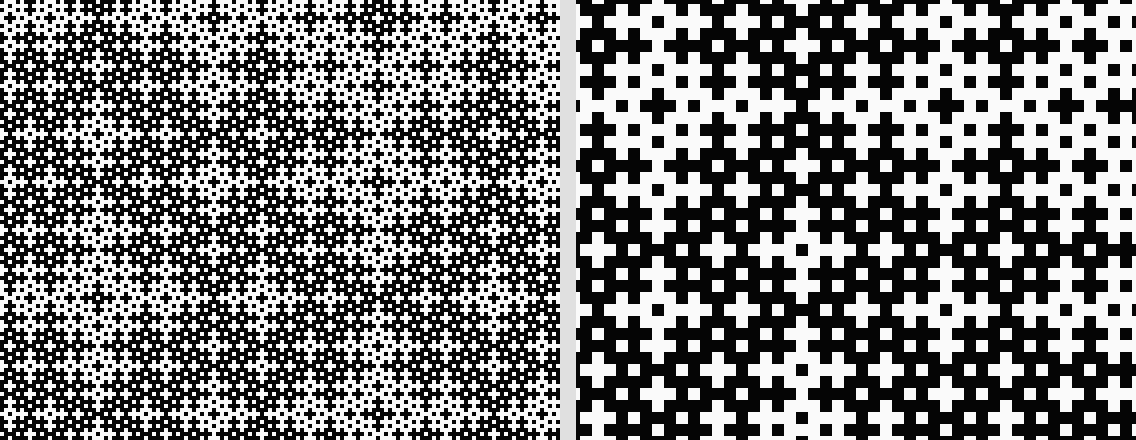
Left, the full canvas; right, a detail of the centre.
Reproduce this pattern procedurally as a Shadertoy shader.

```glsl
const vec2 CELLS = vec2(140.0, 110.0);   // cells across and down
const float STITCH_SLOPE = 0.41421356;   // stitch phase flips per line
const float COLUMN_PHASE = 0.35;
const float ROW_PHASE = 0.80;
const vec3 INK = vec3(0.02);
const vec3 PAPER = vec3(0.98);

// Parity of all stitch phases on the lines up to this index
float stitchParity(float index, float phase) {
    float sum = 0.0;
    for (float line = 1.0; line <= index; line += 1.0) {
        sum += mod(floor(line * STITCH_SLOPE + phase), 2.0);
    }
    return mod(sum, 2.0);
}

// Two-colouring of the regions enclosed by alternating stitches
float cellTone(vec2 cell, float columnParity, float rowParity) {
    return mod(cell.x * cell.y + columnParity + rowParity, 2.0);
}

void mainImage(out vec4 fragColor, in vec2 fragCoord) {
    vec2 p = fragCoord / iResolution.xy * CELLS;
    vec2 pixelSize = CELLS / iResolution.xy;

    // The four cells that meet at the nearest grid corner
    vec2 high = floor(p + 0.5);
    vec2 low = high - 1.0;
    float columnLow = stitchParity(low.x, COLUMN_PHASE);
    float columnHigh = stitchParity(high.x, COLUMN_PHASE);
    float rowLow = stitchParity(low.y, ROW_PHASE);
    float rowHigh = stitchParity(high.y, ROW_PHASE);

    // Blend them by pixel coverage for smooth edges
    vec2 cover = clamp((p - high) / pixelSize + 0.5, 0.0, 1.0);
    float lower = mix(cellTone(low, columnLow, rowLow),
                      cellTone(vec2(high.x, low.y), columnHigh, rowLow), cover.x);
    float upper = mix(cellTone(vec2(low.x, high.y), columnLow, rowHigh),
                      cellTone(high, columnHigh, rowHigh), cover.x);

    fragColor = vec4(mix(INK, PAPER, mix(lower, upper, cover.y)), 1.0);
}
```
